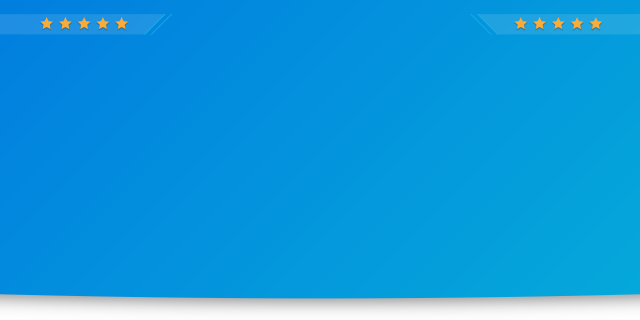
A WebGL 2 fragment shader for this background:

```glsl
#version 300 es
precision highp float;
// Blue diagonal gradient panel with a curved, shadowed foot and two slanted star ribbons.

#define PANEL_FOOT 0.9325    // depth of the panel's lowest point
#define PANEL_SAG 0.0130     // rise of the foot at the sides
#define SHADOW_SIZE 0.034    // softness of the shadow below the foot
#define RIBBON_TOP 0.0443
#define RIBBON_BOTTOM 0.1075
#define RIBBON_END 0.5600    // x + depth along the slanted end
#define LINE_GAP 0.0205      // spacing of the two slanted lines
#define MIRROR_WIDTH 2.0078  // sum of x for a point and its reflection
#define STAR_FIRST 0.1458
#define STAR_PITCH 0.0586
#define STAR_DEPTH 0.0742
#define STAR_RADIUS 0.0205

uniform vec2 u_resolution;
out vec4 fragColor;

const vec3 BLUE = vec3(0.005, 0.495, 0.875);
const vec3 CYAN = vec3(0.020, 0.665, 0.855);
const vec3 LINE_COLOR = vec3(0.10, 0.72, 0.91);
const vec3 STAR_COLOR = vec3(0.98, 0.67, 0.22);
const vec3 STAR_SHADE = vec3(0.20, 0.33, 0.42);

// Antialiased coverage of the region where the distance is negative
float cover(float dist, float pixel) {
    return clamp(0.5 - dist / pixel, 0.0, 1.0);
}

// Signed distance to an upright five-pointed star
float starDistance(vec2 p, float radius, float innerRatio) {
    const vec2 foldA = vec2(0.80902, -0.58779);
    const vec2 foldB = vec2(-0.80902, -0.58779);
    p.x = abs(p.x);
    p -= 2.0 * max(dot(foldA, p), 0.0) * foldA;
    p -= 2.0 * max(dot(foldB, p), 0.0) * foldB;
    p.x = abs(p.x);
    p.y -= radius;
    vec2 edge = innerRatio * vec2(-foldA.y, foldA.x) - vec2(0.0, 1.0);
    float h = clamp(dot(p, edge) / dot(edge, edge), 0.0, radius);
    return length(p - edge * h) * sign(p.y * edge.x - p.x * edge.y);
}

void main() {
    float pixel = 1.0 / u_resolution.y;
    vec2 uv = gl_FragCoord.xy / u_resolution;
    float x = 2.0 * uv.x;
    float depth = 1.0 - uv.y;

    // Panel gradient
    vec3 panel = mix(BLUE, CYAN, (x + depth) / 3.0);

    // Ribbons, reflected to both sides
    float side = min(x, MIRROR_WIDTH - x);
    float band = max(RIBBON_TOP - depth, depth - RIBBON_BOTTOM);
    float slant = (side + depth - RIBBON_END) * 0.7071;
    panel = mix(panel, vec3(1.0), 0.115 * cover(max(band, slant), pixel));

    // Two thin lines along each slanted end
    for (int i = 0; i < 2; i++) {
        float line = abs(slant - float(i) * LINE_GAP * 0.7071) - 0.0014;
        panel = mix(panel, LINE_COLOR, 0.75 * cover(max(line, band), pixel));
    }

    // Row of five stars with a small drop shade
    float index = clamp(round((side - STAR_FIRST) / STAR_PITCH), 0.0, 4.0);
    vec2 local = vec2(side - STAR_FIRST - index * STAR_PITCH, STAR_DEPTH - depth);
    float shade = starDistance(local + vec2(0.0, 0.0035), STAR_RADIUS, 0.5);
    float star = starDistance(local, STAR_RADIUS, 0.5);
    panel = mix(panel, STAR_SHADE, 0.65 * cover(shade, 2.0 * pixel));
    panel = mix(panel, STAR_COLOR, cover(star, pixel));

    // Curved foot and its shadow on white
    float foot = depth - PANEL_FOOT + PANEL_SAG * (x - 1.0) * (x - 1.0);
    float fall = max(foot, 0.0) / SHADOW_SIZE;
    vec3 ground = vec3(1.0 - 0.31 * exp(-fall * (0.65 + 0.6 * fall)));
    fragColor = vec4(mix(ground, panel, cover(foot, pixel)), 1.0);
}
```
